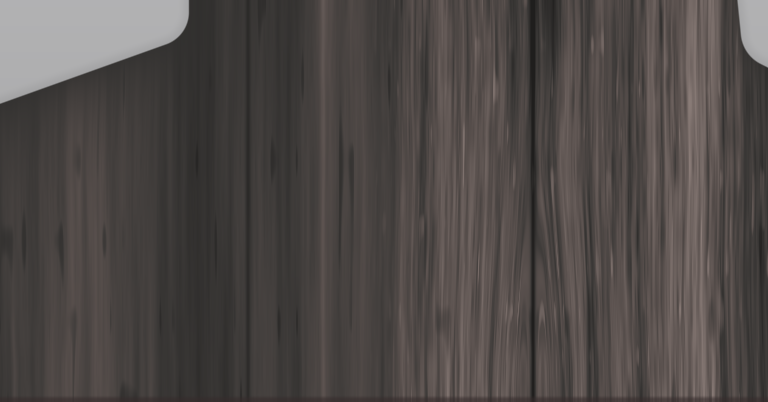
Reproduce this texture procedurally as a Shadertoy shader.

```glsl
// Dark weathered wooden planks with two pale rounded plates at the upper corners.

const float WIDTH = 1.9104;            // canvas width in units of its height
const float SEAM_LEFT = 0.617;
const float SEAM_RIGHT = 1.326;
const float SEAM_EDGE = 1.848;
const vec3 WOOD_DARK = vec3(1.02, 0.98, 0.95);
const vec3 WOOD_LIGHT = vec3(1.09, 0.98, 0.945);
const vec3 PLATE_COLOR = vec3(0.69, 0.69, 0.695);
const vec3 SHADOW_COLOR = vec3(0.195, 0.19, 0.185);
const float GRAIN_STRENGTH = 0.62;

// Broad tone across the boards, evenly spaced from left to right
const int TONES = 25;
const float BOARD_TONE[TONES] = float[TONES](
    0.235, 0.245, 0.285, 0.280, 0.255, 0.235, 0.210, 0.220, 0.240,
    0.220, 0.285, 0.270, 0.235, 0.300, 0.310, 0.310, 0.290, 0.280,
    0.295, 0.295, 0.320, 0.385, 0.390, 0.300, 0.220);

float hash(vec2 p) {
    vec3 q = fract(vec3(p.xyx) * 0.1031);
    q += dot(q, q.yzx + 33.33);
    return fract((q.x + q.y) * q.z);
}

float noise(vec2 p) {
    vec2 i = floor(p), f = fract(p);
    f = f * f * (3.0 - 2.0 * f);
    return mix(mix(hash(i), hash(i + vec2(1, 0)), f.x),
               mix(hash(i + vec2(0, 1)), hash(i + vec2(1, 1)), f.x), f.y);
}

float boardTone(float x) {
    float s = clamp(x / WIDTH, 0.0, 0.9999) * float(TONES - 1);
    int i = int(s);
    return mix(BOARD_TONE[i], BOARD_TONE[i + 1], smoothstep(0.0, 1.0, fract(s)));
}

// Signed distance to a wedge with a rounded tip; normals point outward
float roundedWedge(vec2 p, vec2 tip, vec2 normalA, vec2 normalB, float radius) {
    vec2 e = vec2(dot(p - tip, normalA), dot(p - tip, normalB)) + radius;
    float c = dot(normalA, normalB);
    float d = max(e.x, e.y);
    if (e.x > c * e.y && e.y > c * e.x)
        d = sqrt((dot(e, e) - 2.0 * c * e.x * e.y) / (1.0 - c * c));
    return d - radius;
}

// Narrow dark or bright vertical line
float line(float x, float center, float width) {
    float d = (x - center) / width;
    return exp(-d * d);
}

// Stretched fibres, centred on zero
float grain(vec2 p) {
    float fineZone = smoothstep(0.94, 1.02, p.x);
    float sum = 0.55 * (noise(vec2(p.x * 32.0, p.y * 0.9)) - 0.5);
    sum += 0.45 * (noise(vec2(p.x * 85.0 + 9.0, p.y * 1.7)) - 0.5);
    sum += mix(0.20, 0.55, fineZone) * (noise(vec2(p.x * 150.0, p.y * 2.5 + 5.0)) - 0.5);
    sum += mix(0.16, 0.38, fineZone) * (noise(vec2(p.x * 290.0, p.y * 12.0)) - 0.5);
    return sum;
}

vec3 wood(vec2 p) {
    // Fibres spread away from the right seam toward the bottom
    float d = p.x - SEAM_RIGHT;
    float flare = smoothstep(0.65, 0.0, p.y) * smoothstep(0.0, 0.03, abs(d));
    vec2 g = p;
    g.x -= sign(d) * 0.06 * flare * exp(-abs(d) * 9.0);
    g.x += 0.006 * (noise(vec2(p.x * 7.0, p.y * 3.5)) - 0.5);

    float rightSide = smoothstep(0.85, 1.15, p.x);
    float tone = boardTone(p.x);
    tone *= 1.0 + GRAIN_STRENGTH * mix(0.55, 1.0, rightSide) * grain(g);

    // Worn light toward the lower right, small pale flecks and coarse pores
    tone *= 1.0 + 0.13 * rightSide * (0.55 - p.y);
    float fleck = noise(vec2(g.x * 110.0, p.y * 9.0 + 40.0));
    tone += 0.10 * rightSide * smoothstep(0.82, 1.0, fleck);
    tone *= 1.0 - 0.22 * smoothstep(0.84, 0.98, noise(vec2(g.x * 65.0, p.y * 5.0)));
    tone += 0.05 * line(g.x, 0.805, 0.006) + 0.035 * line(g.x, 0.175, 0.014);
    tone += 0.08 * line(g.x, SEAM_RIGHT + 0.018, 0.006) * (1.0 - 0.5 * p.y);

    // Dark joints between boards and the stain above the right joint
    float joints = 0.30 * line(p.x, SEAM_LEFT, 0.006)
                 + 0.60 * line(p.x, SEAM_RIGHT, 0.006)
                 + 0.25 * line(p.x, SEAM_EDGE, 0.014);
    tone *= 1.0 - joints;
    tone *= 1.0 - 0.25 * line(p.x, 1.36, 0.05) * smoothstep(0.72, 1.0, p.y);
    tone = max(tone, 0.12);
    return tone * mix(WOOD_DARK, WOOD_LIGHT, smoothstep(0.20, 0.33, tone));
}

void mainImage(out vec4 fragColor, in vec2 fragCoord) {
    vec2 p = fragCoord / iResolution.y;
    p.x *= WIDTH * iResolution.y / iResolution.x;
    float pixel = 1.0 / iResolution.y;

    float leftPlate = roundedWedge(p, vec2(0.470, 0.910), vec2(1.0, 0.0),
                                   vec2(0.337, -0.9415), 0.085);
    float rightPlate = roundedWedge(p, vec2(1.848, 0.863), vec2(-0.995, -0.0998),
                                    vec2(-0.447, -0.8945), 0.09);
    float plate = min(leftPlate, rightPlate);

    // Boards with soft shade cast by the plates
    vec3 color = wood(p);
    float shade = 0.85 * exp(-max(leftPlate, 0.0) * 9.0)
                + 0.60 * exp(-max(rightPlate, 0.0) * 28.0);
    color = mix(color, SHADOW_COLOR, min(shade, 0.9));
    color = mix(color, vec3(0.21, 0.17, 0.17), 0.6 * smoothstep(0.018, 0.006, p.y));

    // Plates with a faint gradient and smooth rim
    vec3 metal = PLATE_COLOR + 0.06 * (p.y - 0.9) - 0.04 * smoothstep(-0.03, 0.0, plate);
    color = mix(color, metal, smoothstep(pixel, -pixel, plate));
    fragColor = vec4(color, 1.0);
}
```
